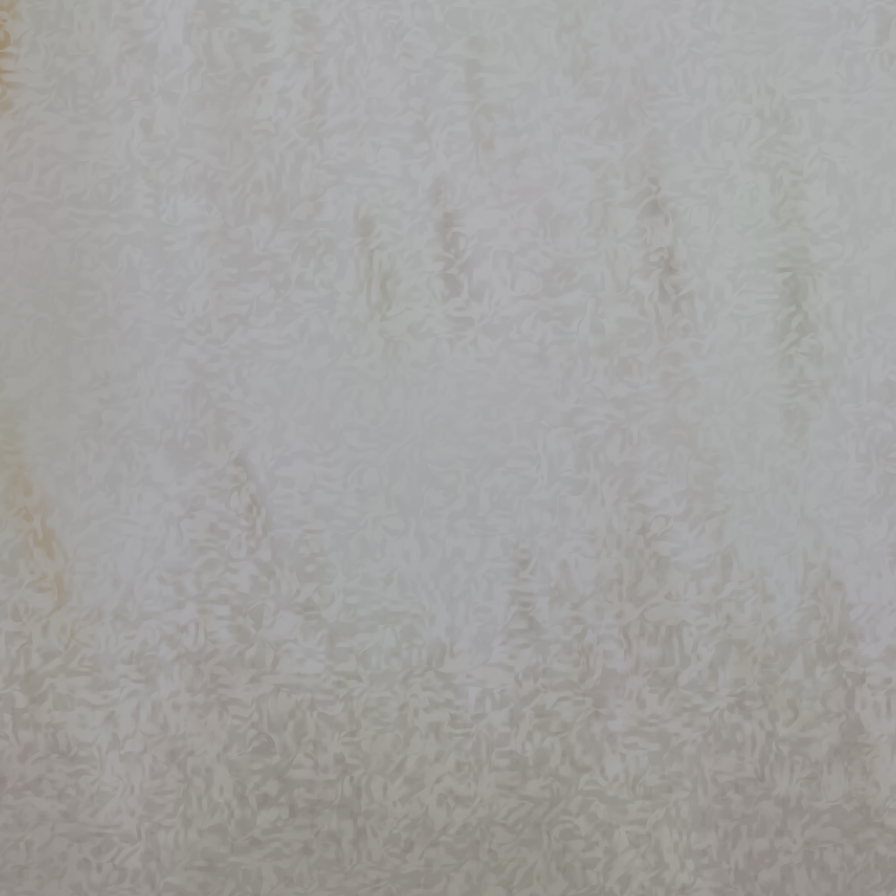
Reproduce this texture procedurally as a Shadertoy shader.

```glsl
const vec3 PALE_TOP = vec3(0.677, 0.682, 0.684);
const vec3 COOL_GREY = vec3(0.648, 0.650, 0.658);
const vec3 WARM_GREY = vec3(0.620, 0.606, 0.580);
const vec3 GRIME = vec3(0.572, 0.553, 0.532);
const vec3 RUST = vec3(0.615, 0.535, 0.430);
const vec3 OCHRE = vec3(0.590, 0.550, 0.480);
const float LEAN = 0.16;          // sideways drift of streaks per unit of height
const float GRAIN_SCALE = 185.0;  // grain cells across the canvas
const float GRAIN_CONTRAST = 0.052;
const int STAIN_COUNT = 11;

float hash(vec2 p) {
    vec3 q = fract(vec3(p.xyx) * 0.1031);
    q += dot(q, q.yzx + 33.33);
    return fract((q.x + q.y) * q.z);
}

float noise(vec2 p) {
    vec2 cell = floor(p), f = fract(p);
    f = f * f * (3.0 - 2.0 * f);
    float low = mix(hash(cell), hash(cell + vec2(1, 0)), f.x);
    float high = mix(hash(cell + vec2(0, 1)), hash(cell + vec2(1, 1)), f.x);
    return mix(low, high, f.y);
}

float fbm(vec2 p) {
    float sum = 0.0, weight = 0.5;
    for (int i = 0; i < 4; i++) {
        sum += weight * noise(p);
        p = mat2(1.6, 1.2, -1.2, 1.6) * p + 17.3;
        weight *= 0.5;
    }
    return sum / 0.9375;
}

// Stretched noise that keeps its vertical direction through all octaves
float streakNoise(vec2 p) {
    return 0.55 * noise(p) + 0.3 * noise(p * 2.1 + 31.0) + 0.15 * noise(p * 4.3 + 57.0);
}

// Short choppy strokes whose direction changes every few cells, from -0.5 to 0.5
float strokes(vec2 p) {
    p += 1.2 * vec2(noise(p * 0.35 + 5.0), noise(p * 0.35 + 71.0));
    float upright = noise(p * vec2(1.0, 0.45));
    float flat_ = noise(p * vec2(0.45, 1.0) + 37.0);
    float slanted = noise(mat2(0.7, 0.3, -0.7, 0.3) * p + 91.0);
    float pick = noise(p * 0.22 + 19.0);
    float n = mix(upright, slanted, smoothstep(0.36, 0.44, pick));
    n = mix(n, flat_, smoothstep(0.56, 0.64, pick));
    return smoothstep(0.2, 0.8, n) - 0.5;
}

// Run of dirt: narrow at its upper end, wider and fainter below
float stain(vec2 p, float id) {
    vec2 start = vec2(fract(id * 0.618 + 0.40), 0.15 + 0.85 * hash(vec2(id, 3.0)));
    float len = mix(0.10, 0.30, hash(vec2(id, 7.0)));
    float slope = mix(0.03, 0.42, hash(vec2(id, 11.0)));
    float t = (start.y - p.y) / len;
    float across = p.x - start.x - slope * (start.y - p.y);
    float width = mix(0.008, 0.034, clamp(t, 0.0, 1.0));
    float body = exp(-across * across / (width * width));
    float ends = smoothstep(-0.02, 0.12, t) * (1.0 - smoothstep(0.4, 1.05, t));
    return body * ends * mix(0.25, 0.75, hash(vec2(id, 19.0)));
}

void mainImage(out vec4 fragColor, in vec2 fragCoord) {
    vec2 uv = fragCoord / iResolution.xy;
    vec2 run = vec2(uv.x + LEAN * uv.y, uv.y);
    float cloud = fbm(uv * vec2(4.0, 3.0) + 9.0);
    float streak = streakNoise(run * vec2(13.0, 2.4) + 4.0);
    float speckle = fbm(uv * 48.0);
    float grain = strokes(uv * GRAIN_SCALE);

    // Pale wall, darker toward the lower left
    float light = uv.y + 0.20 * (uv.x - 0.5) + 0.25 * (cloud - 0.5);
    vec3 color = mix(COOL_GREY, PALE_TOP, smoothstep(0.3, 0.85, light));

    // Broad warm veils drawn out downward
    float leftVeil = 1.0 - smoothstep(0.03, 0.20, uv.x + 0.14 * (cloud - 0.5));
    float veil = smoothstep(0.54, 0.84, streak + 0.3 * (speckle - 0.5) - 0.06 * grain);
    color = mix(color, WARM_GREY, clamp(0.36 * veil + 0.55 * leftVeil, 0.0, 0.8));

    // Ragged grime rising from the foot, its edge broken by the grain
    float foot = uv.y - 0.26 * (streak - 0.5) - 0.18 * (speckle - 0.5) - 0.14 * (cloud - 0.5);
    foot += 0.05 * grain;
    float low = 1.0 - smoothstep(0.16, 0.36, foot);
    float deep = 1.0 - smoothstep(-0.02, 0.24, foot);
    color = mix(color, WARM_GREY, 0.85 * low);
    color = mix(color, GRIME, 0.9 * deep);

    // Scattered leaning runs of ochre and grey dirt, caught in the grain
    float dirt = 0.0;
    float caught = clamp(0.2 + 1.1 * speckle - 0.7 * grain, 0.0, 1.5);
    for (int i = 0; i < STAIN_COUNT; i++) {
        float id = float(i);
        float mask = stain(uv, id) * caught;
        vec3 tint = mix(GRIME, OCHRE, hash(vec2(id, 23.0)));
        color = mix(color, tint, 0.6 * clamp(mask, 0.0, 1.0));
        dirt = max(dirt, mask);
    }

    // Rust at the upper left corner and beside the left edge
    vec2 corner = (uv - vec2(0.0, 0.96)) * vec2(48.0, 11.0);
    vec2 side = uv - vec2(0.045, 0.40);
    side.x += 0.35 * side.y;
    side *= vec2(45.0, 10.0);
    float rust = 0.7 * exp(-dot(corner, corner)) + 0.4 * exp(-dot(side, side));
    color = mix(color, RUST, clamp(rust * caught * 1.2, 0.0, 0.9));

    // Faint drifting hue
    float hue = fbm(uv * vec2(7.0, 4.0) + 43.0) - 0.5;
    color += hue * vec3(0.018, -0.010, 0.024);

    // Fine grain and dark flecks, strongest where dirty
    float dirty = clamp(low + dirt, 0.0, 1.0);
    float patchy = smoothstep(0.3, 0.7, fbm(uv * 9.0 + 80.0));
    color += GRAIN_CONTRAST * grain * (0.26 + 0.26 * patchy + 0.34 * dirty);
    float fleck = smoothstep(0.70, 0.86, noise(uv * vec2(135.0, 100.0) + 13.0));
    color -= vec3(0.030, 0.034, 0.038) * fleck * (0.12 + 0.5 * dirty);

    fragColor = vec4(color, 1.0);
}
```
